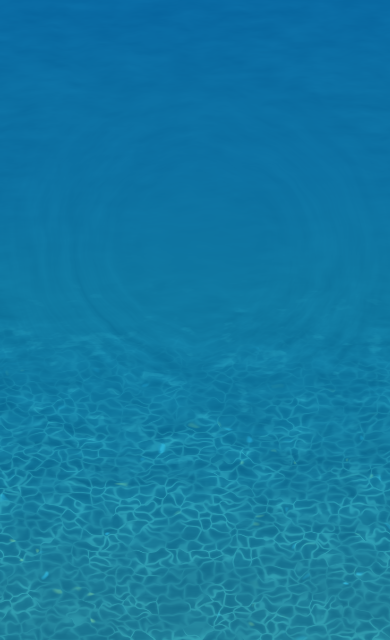
Give the GLSL for this texture, as a WebGL 1 fragment shader.

```glsl
precision highp float;
uniform vec2 u_resolution;

const vec3 DEEP = vec3(0.035, 0.415, 0.640);
const vec3 BLUE = vec3(0.048, 0.442, 0.638);
const vec3 TEAL = vec3(0.062, 0.478, 0.632);
const vec3 SHALLOW = vec3(0.125, 0.500, 0.600);
const vec3 CAUSTIC_TINT = vec3(0.060, 0.100, 0.075);
const vec3 RIPPLE_TINT = vec3(0.035, 0.075, 0.070);
const vec3 GLINT_WARM = vec3(0.190, 0.170, 0.020);
const vec3 GLINT_COOL = vec3(0.060, 0.170, 0.200);
const vec2 CELL_DENSITY = vec2(43.0, 66.0);
const vec2 STREAK_DENSITY = vec2(24.0, 85.0);
const vec2 RING_CENTER = vec2(0.31, 0.61);
const float RING_SQUASH = 1.15;
const float CELL_JITTER = 0.85;

float hash(vec2 p) {
  vec3 q = fract(p.xyx * vec3(0.1031, 0.1030, 0.0973));
  q += dot(q, q.yzx + 33.33);
  return fract((q.x + q.y) * q.z);
}

vec2 hash2(vec2 p) {
  return vec2(hash(p), hash(p + 57.3));
}

float noise(vec2 p) {
  vec2 i = floor(p);
  vec2 f = fract(p);
  f = f * f * (3.0 - 2.0 * f);
  float low = mix(hash(i), hash(i + vec2(1.0, 0.0)), f.x);
  float high = mix(hash(i + vec2(0.0, 1.0)), hash(i + 1.0), f.x);
  return mix(low, high, f.y);
}

// Layered noise centred on zero
float fbm(vec2 p) {
  float sum = 0.0;
  float gain = 0.5;
  for (int i = 0; i < 4; i++) {
    sum += gain * (noise(p) - 0.5);
    p = mat2(1.8, 0.25, -0.35, 1.9) * p + 17.7;
    gain *= 0.55;
  }
  return sum;
}

// Nearest and second nearest distance to scattered cell points
vec2 cellDistances(vec2 p) {
  vec2 cell = floor(p);
  vec2 best = vec2(8.0);
  for (int y = -1; y <= 1; y++) {
    for (int x = -1; x <= 1; x++) {
      vec2 id = cell + vec2(float(x), float(y));
      vec2 site = id + 0.5 + CELL_JITTER * (hash2(id) - 0.5);
      float d = length(p - site);
      best = d < best.x ? vec2(d, best.x) : vec2(best.x, min(best.y, d));
    }
  }
  return best;
}

// Depth gradient from shallow foreground to deep water
vec3 waterColor(float h) {
  vec3 c = mix(SHALLOW, TEAL, smoothstep(0.0, 0.46, h));
  c = mix(c, BLUE, smoothstep(0.48, 0.80, h));
  return mix(c, DEEP, smoothstep(0.78, 1.05, h));
}

// Small soft sparkles, most cells left empty
float glints(vec2 p, float rarity) {
  vec2 id = floor(p);
  vec2 d = fract(p) - 0.3 - 0.4 * hash2(id + 9.1);
  float lit = smoothstep(rarity, 1.0, hash(id + 71.0));
  return lit * (1.0 - smoothstep(0.05, 0.30, length(d)));
}

void main() {
  vec2 p = gl_FragCoord.xy / u_resolution.y;
  float h = p.y + 0.05 * fbm(p * vec2(4.0, 6.0));
  vec3 color = waterColor(h);
  float shallow = 1.0 - smoothstep(0.18, 0.54, h);
  float middle = smoothstep(0.10, 0.34, h) * (1.0 - smoothstep(0.42, 0.62, h));

  // Horizontal wavelets, bent by a slow swell
  vec2 swell = vec2(fbm(p * 13.0), fbm(p * 13.0 + 40.0));
  vec2 bent = p + 0.022 * swell;
  float streak = fbm(bent * STREAK_DENSITY);

  // Wide rings around a calm centre
  vec2 d = (bent - RING_CENTER) * vec2(1.0, RING_SQUASH);
  float r = length(d);
  float ring = fbm(vec2(d.x * 25.0 + d.y * 14.0, r * 72.0));
  float band = smoothstep(0.06, 0.18, r) * (1.0 - smoothstep(0.24, 0.36, r));
  float ripple = mix(streak, ring, 0.75 * band);
  float calm = 1.0 - 0.65 * (1.0 - smoothstep(0.04, 0.17, r));
  color += RIPPLE_TINT * ripple * calm * (0.65 + 1.1 * middle);

  // Net of refracted light over the sand
  vec2 warp = vec2(noise(p * 75.0), noise(p * 75.0 + 31.0)) - 0.5;
  vec2 q = vec2(p.x, p.y + 0.35 * p.y * p.y) * CELL_DENSITY;
  q += 0.75 * warp + 1.6 * swell;
  vec2 cell = cellDistances(q);
  float edge = cell.y - cell.x;
  float line = 1.0 - smoothstep(0.02, 0.30, edge);
  float glow = 1.0 - smoothstep(0.0, 0.75, edge);
  float patches = smoothstep(0.25, 0.80, noise(p * vec2(26.0, 38.0) + 5.0));
  float net = line * (0.25 + 0.75 * patches) + 0.55 * glow - 0.46;
  color += CAUSTIC_TINT * net * shallow;

  // Brighter flecks where the light focuses
  float fleck = smoothstep(0.12, 0.32, fbm(bent * vec2(34.0, 72.0) + 80.0));
  color += CAUSTIC_TINT * fleck * (0.25 * shallow + 0.50 * middle);
  color += GLINT_COOL * glints(q * 0.8, 0.93) * shallow;
  color += GLINT_WARM * glints(q * 0.9 + 23.0, 0.95) * shallow;

  gl_FragColor = vec4(clamp(color, 0.0, 1.0), 1.0);
}
```
